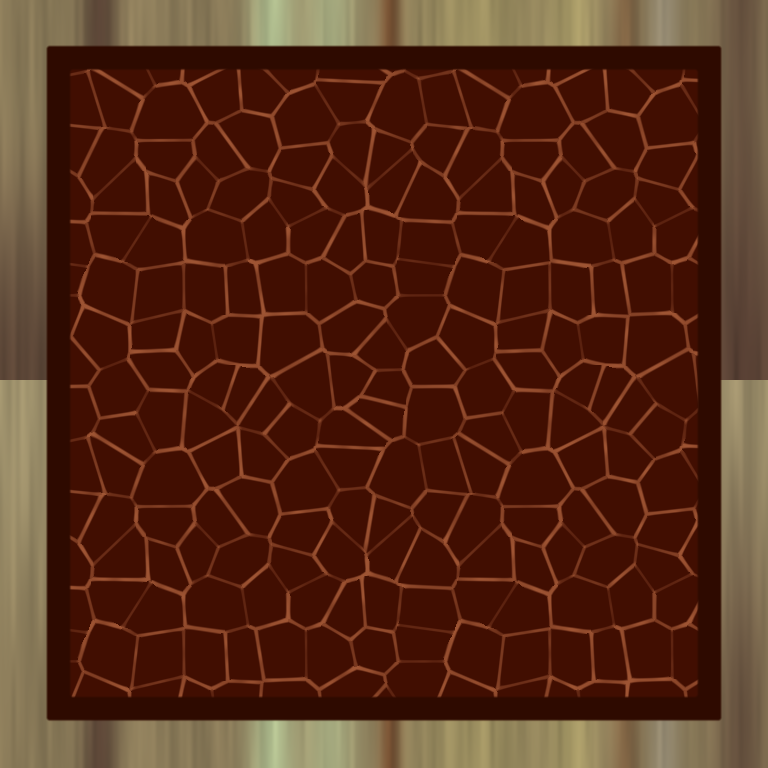
A three.js fragment shader for this pattern:

```glsl
varying vec2 vUv;

#define FRAME_HALF 0.439
#define PANEL_HALF 0.4085
#define EDGE_SOFT 0.002
#define TILE_SIZE 0.4766
#define TILE_CELLS 8.0
#define JITTER 0.82
#define CRACK_WIDTH 0.034
#define KNOT_WIDTH 0.05
#define SEAM_Y 0.505
#define GRAIN 0.16

const vec3 FRAME_COLOR = vec3(0.18, 0.04, 0.0);
const vec3 LEATHER_COLOR = vec3(0.255, 0.055, 0.005);
const vec3 CRACK_COLOR = vec3(0.62, 0.33, 0.20);
const vec3 WOOD_TAN = vec3(0.53, 0.47, 0.34);
const vec3 WOOD_DARK = vec3(0.33, 0.23, 0.19);
const vec3 WOOD_OLIVE = vec3(0.64, 0.59, 0.39);
const vec3 WOOD_GREEN = vec3(0.68, 0.73, 0.55);
const vec3 WOOD_RUST = vec3(0.47, 0.31, 0.19);
const vec3 WOOD_GREY = vec3(0.58, 0.54, 0.45);

vec2 hash2(vec2 p) {
  vec3 q = fract(vec3(p.xyx) * vec3(0.1031, 0.1030, 0.0973));
  q += dot(q, q.yzx + 33.33);
  return fract((q.xx + q.yz) * q.zy);
}

float valueNoise(vec2 p) {
  vec2 i = floor(p);
  vec2 f = fract(p);
  f = f * f * (3.0 - 2.0 * f);
  float low = mix(hash2(i).x, hash2(i + vec2(1.0, 0.0)).x, f.x);
  float high = mix(hash2(i + vec2(0.0, 1.0)).x, hash2(i + 1.0).x, f.x);
  return mix(low, high, f.y);
}

float band(float x, float center, float width) {
  float d = (x - center) / width;
  return exp(-d * d);
}

float squareMask(vec2 p, float halfSize) {
  vec2 d = abs(p) - halfSize + 0.004;
  float dist = length(max(d, 0.0)) + min(max(d.x, d.y), 0.0) - 0.004;
  return 1.0 - smoothstep(-EDGE_SOFT, EDGE_SOFT, dist);
}

// Upright planks: broad colour bands, a seam and fine streaks
vec3 wood(vec2 uv) {
  float x = uv.x;
  vec3 color = WOOD_TAN;
  color = mix(color, WOOD_OLIVE, 0.8 * band(x, 0.62, 0.09));
  color = mix(color, WOOD_OLIVE, 0.9 * band(x, 0.745, 0.035));
  color = mix(color, WOOD_GREEN, band(x, 0.355, 0.03));
  color = mix(color, WOOD_GREEN, 0.7 * band(x, 0.43, 0.035));
  color = mix(color, WOOD_RUST, 0.9 * band(x, 0.508, 0.014));
  color = mix(color, WOOD_RUST, 0.5 * band(x, 0.815, 0.018));
  color = mix(color, WOOD_GREY, 0.9 * band(x, 0.865, 0.02));
  color = mix(color, WOOD_DARK, 0.75 * band(x, 0.13, 0.022));
  color = mix(color, WOOD_DARK, 0.6 * band(x, 0.965, 0.035));

  // Each plank lightens upward; the jump shows only at the sides
  float rise = fract(uv.y - SEAM_Y);
  float side = smoothstep(0.35, 0.45, abs(x - 0.5));
  color = mix(color, WOOD_DARK, side * 0.75 * (1.0 - smoothstep(0.0, 0.4, rise)));
  color = mix(color, WOOD_OLIVE + vec3(0.0, 0.0, 0.05), side * 0.85 * smoothstep(0.55, 1.0, rise));

  float streak = 0.6 * valueNoise(vec2(x * 70.0, rise * 4.0));
  streak += 0.4 * valueNoise(vec2(x * 170.0 + 19.0, rise * 7.0));
  return color * (1.0 + GRAIN * 2.0 * (streak - 0.5));
}

// Repeating cell borders, with uneven strength and thick knots
float cracks(vec2 uv) {
  vec2 p = uv / TILE_SIZE * TILE_CELLS;
  vec2 base = floor(p);
  vec3 near = vec3(9.0);
  vec2 seedA = vec2(0.0), seedB = vec2(0.0);
  vec2 idA = vec2(0.0), idB = vec2(0.0);
  for (int j = -2; j <= 2; j++) {
    for (int i = -2; i <= 2; i++) {
      vec2 cell = base + vec2(float(i), float(j));
      vec2 id = mod(cell, TILE_CELLS);
      vec2 seed = cell + 0.5 + JITTER * (hash2(id + 7.0) - 0.5);
      float d = distance(p, seed);
      if (d < near.x) {
        near = vec3(d, near.xy);
        seedB = seedA; idB = idA;
        seedA = seed; idA = id;
      } else if (d < near.y) {
        near = vec3(near.x, d, near.y);
        seedB = seed; idB = id;
      } else {
        near.z = min(near.z, d);
      }
    }
  }
  float gap = (near.y * near.y - near.x * near.x) / (2.0 * distance(seedA, seedB));
  float edgeRandom = hash2((idA + idB) * 3.0 + 41.0).x;
  float wear = valueNoise(p * 4.0);
  float knot = exp(-9.0 * (near.z - near.x));
  float width = CRACK_WIDTH * (0.8 + 0.5 * edgeRandom) + KNOT_WIDTH * knot * wear;
  float strength = mix(0.35, 0.95, smoothstep(0.05, 0.5, edgeRandom)) * mix(0.7, 1.1, wear);
  strength = max(strength, 0.9 * knot);
  return strength * (1.0 - smoothstep(width * 0.35, width * 1.5, gap));
}

void main() {
  vec2 centered = vUv - vec2(0.5, 0.501);
  float panel = squareMask(centered, PANEL_HALF);
  vec3 leather = mix(LEATHER_COLOR, CRACK_COLOR, clamp(cracks(vUv), 0.0, 1.0));
  vec3 color = mix(wood(vUv), FRAME_COLOR, squareMask(centered, FRAME_HALF));
  gl_FragColor = vec4(mix(color, leather, panel), 1.0);
}
```
